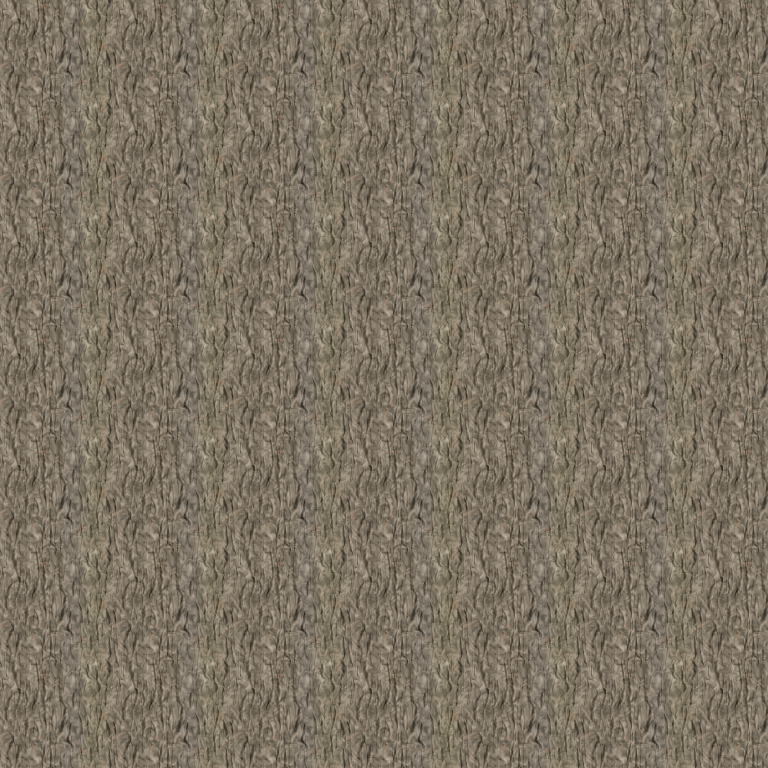
This texture is drawn by a WebGL 2 fragment shader. Its source:

```glsl
#version 300 es
precision highp float;
uniform vec2 u_resolution;
out vec4 outColor;

float hash(vec2 p) {
  return fract(sin(dot(p, vec2(127.1, 311.7))) * 43758.5453);
}

// Value noise that wraps at the tile edges; seed picks a layer
float noise(vec2 uv, vec2 cells, float seed) {
  vec2 p = uv * cells;
  vec2 f = fract(p);
  f = f * f * (3.0 - 2.0 * f);
  vec2 a = mod(floor(p), cells) + seed * 17.0;
  vec2 b = mod(floor(p) + 1.0, cells) + seed * 17.0;
  float low = mix(hash(a), hash(vec2(b.x, a.y)), f.x);
  float high = mix(hash(vec2(a.x, b.y)), hash(b), f.x);
  return mix(low, high, f.y);
}

// Upright fissures: x is the dark crack, y the lit edge beside it
vec2 fissures(vec2 uv, float columns, float seed) {
  float wander = 0.9 * noise(uv, vec2(columns, 5.0), seed)
               + 0.35 * noise(uv, vec2(columns, 17.0), seed + 1.0);
  float x = uv.x * columns + wander;
  float column = mod(floor(x), columns);
  float side = fract(x) - 0.5;
  // Each crack opens and closes along its length
  float opening = noise(vec2(column / columns, uv.y), vec2(columns, 8.0), seed + 2.0);
  float width = 0.16 * smoothstep(0.3, 0.9, opening);
  float crack = 1.0 - smoothstep(width * 0.3, width + 0.09, abs(side));
  float edge = 1.0 - smoothstep(0.03, 0.17, abs(side - width - 0.15));
  return vec2(crack, edge) * smoothstep(0.3, 0.6, opening);
}

void main() {
  vec2 canvas = gl_FragCoord.xy / u_resolution;
  vec2 uv = fract(canvas * vec2(6.56, 6.88) - vec2(0.0, 0.49));

  // Bark plates, flakes and grain, bent off the grid
  vec2 bent = uv;
  bent.x += 0.06 * noise(uv, vec2(9.0, 7.0), 1.0) + 0.03 * noise(uv, vec2(19.0, 23.0), 6.0);
  bent.y += 0.07 * noise(uv, vec2(21.0, 9.0), 7.0);
  float plates = noise(bent, vec2(17.0, 6.0), 2.0) - 0.5;
  float flakes = noise(bent, vec2(31.0, 13.0), 3.0) - 0.5;
  float grain = noise(bent, vec2(53.0, 37.0), 4.0) - 0.5;
  float grit = noise(bent, vec2(71.0, 67.0), 8.0) - 0.5;
  float tone = 0.508 + 0.06 * plates + 0.13 * flakes + 0.19 * grain + 0.11 * grit;

  // Main cracks and finer splits
  vec2 deep = fissures(uv, 13.0, 5.0);
  vec2 fine = fissures(uv, 23.0, 9.0);
  tone += 0.05 * deep.y - 0.17 * deep.x;
  tone += 0.03 * fine.y - 0.09 * fine.x;

  // Faint cool strip beside a paler mossy one, once in each tile
  float cool = 1.0 - smoothstep(0.02, 0.12, abs(bent.x - 0.65));
  float moss = 1.0 - smoothstep(0.05, 0.17, abs(bent.x - 0.84));
  tone += 0.012 * moss - 0.008 * cool;

  // Pale chips and short cross breaks
  float chips = smoothstep(0.75, 0.95, noise(bent, vec2(23.0, 15.0), 13.0));
  float breaks = smoothstep(0.78, 0.95, noise(bent, vec2(25.0, 35.0), 14.0));
  tone += 0.09 * chips - 0.10 * breaks;
  tone = clamp(tone, 0.16, 0.78);

  vec3 color = vec3(tone, tone * 0.935 - 0.009, tone * 0.88 - 0.045);
  color += cool * vec3(-0.008, 0.0, 0.012) + moss * vec3(-0.003, 0.004, -0.008);

  // Rusty flecks where the inner bark shows
  float rust = smoothstep(0.8, 0.95, noise(bent, vec2(29.0, 25.0), 15.0));
  color += rust * vec3(0.05, -0.004, -0.025);

  outColor = vec4(color, 1.0);
}
```
